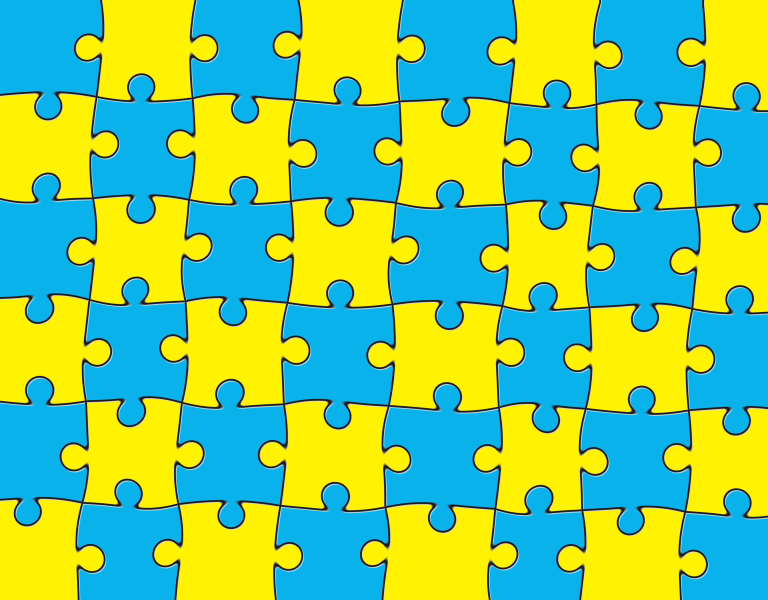
A Shadertoy shader for this pattern:

```glsl
// Interlocking jigsaw in two colours: yellow pieces push tabs sideways, blue ones up and down.
// Each seam is a signed distance (bowed line joined to a round tab); the product of
// all seam signs gives the checkered fill, the smallest distance gives the cut line.

const float ROWS = 5.91;  // row pitches in the canvas height
const float COLUMN_X[9] = float[](0.0, 0.985, 1.931, 2.936, 3.97, 5.054, 5.911, 6.926, 7.9);

float hash(vec2 p) {
    return fract(sin(dot(p, vec2(127.1, 311.7))) * 43758.5453);
}

// +1 for even numbers, -1 for odd ones
float parity(int n) {
    return (n & 1) == 0 ? 1.0 : -1.0;
}

// Union of two distances with a circular fillet
float roundUnion(float a, float b, float r) {
    return max(r, min(a, b)) - length(max(r - vec2(a, b), 0.0));
}

// Seam of one piece side: along is centred, across points to the tab
float tabSeam(float along, float across, float width, vec2 id) {
    float t = clamp(along / width, -0.5, 0.5);
    float bow = 0.04 * (1.0 - 4.0 * t * t);
    float sway = 0.035 * (hash(id) - 0.5) * sin(6.2832 * t);
    float base = across + bow + sway;
    float shift = 0.1 * (hash(id + 17.3) - 0.5);
    float size = 0.132 + 0.008 * (hash(id + 5.9) - 0.5);
    float head = length(vec2(along - shift, base - 0.14)) - size;
    return roundUnion(base, head, 0.06);
}

// Distance to the nearest cut, positive inside blue and negative inside yellow
float jigsaw(vec2 p) {
    // Slightly slanted lattice, rows counted downwards
    vec2 q = vec2(p.x + 0.035 * p.y, p.y - 0.015 * p.x + 0.06);
    int row = clamp(int(floor(q.y)), 0, 5);
    int column = 0;
    for (int i = 1; i <= 7; i++) column += q.x > COLUMN_X[i] ? 1 : 0;

    float nearest = 1e3;
    float side = 1.0;

    // Upright seams
    for (int i = 1; i <= 7; i++) {
        float dir = parity(i + row);
        float d = tabSeam(q.y - float(row) - 0.5, dir * (q.x - COLUMN_X[i]), 1.0, vec2(i, row));
        side *= d * dir > 0.0 ? -1.0 : 1.0;
        nearest = min(nearest, abs(d));
    }

    // Level seams
    float left = COLUMN_X[column];
    float right = COLUMN_X[column + 1];
    for (int j = 1; j <= 5; j++) {
        float dir = -parity(j + column);
        float d = tabSeam(q.x - 0.5 * (left + right), dir * (q.y - float(j)),
                          right - left, vec2(column, j) + 40.0);
        side *= d * dir > 0.0 ? -1.0 : 1.0;
        nearest = min(nearest, abs(d));
    }
    return side * nearest;
}

void mainImage(out vec4 fragColor, in vec2 fragCoord) {
    float pixel = ROWS / iResolution.y;
    vec2 p = vec2(fragCoord.x, iResolution.y - fragCoord.y) * pixel;
    float aa = 0.7 * pixel;

    // Piece colours
    float d = jigsaw(p);
    vec3 color = mix(vec3(1.0, 0.95, 0.01), vec3(0.04, 0.70, 0.92), smoothstep(-aa, aa, d));

    // Pale bevel, offset down and right, beneath the dark cut
    float bevel = abs(jigsaw(p - vec2(0.008, 0.010))) - 0.009;
    color = mix(color, vec3(0.84, 0.83, 0.82), 0.9 * smoothstep(aa, -aa, bevel));
    float cut = abs(d) - 0.009;
    color = mix(color, vec3(0.10, 0.10, 0.13), smoothstep(aa, -aa, cut));

    fragColor = vec4(color, 1.0);
}
```
